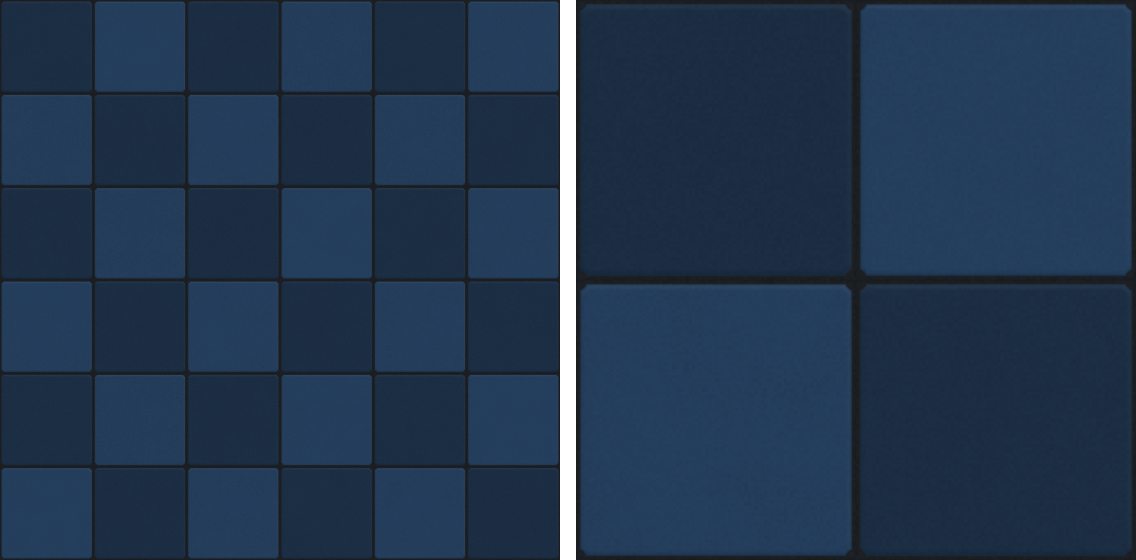
Left, the full canvas; right, a detail of the centre.
Write a WebGL 2 fragment shader that draws this pattern.

```glsl
#version 300 es
precision highp float;
// Checkerboard of dark and mid blue tiles with thin charcoal grout and soft bevels.

uniform vec2 u_resolution;
out vec4 outColor;

const float TILES = 6.0;             // repeats across and down
const float HALF_GAP = 0.015;        // half the grout width, in tiles
const float CORNER_RADIUS = 0.03;
const float NODE_RADIUS = 0.040;     // grout spot where four tiles meet
const float RIM_WIDTH = 0.009;
const float RIM_LIGHT = 0.045;
const float RIM_SHADE = 0.022;
const float TONE_VARIATION = 0.035;  // between tiles
const float MOTTLE = 0.035;          // soft patches within a tile
const float GRAIN = 0.055;           // fine speckle
const float GRAIN_CELLS = 512.0;     // speckles across the canvas
const vec3 DARK_TILE = vec3(0.108, 0.178, 0.262);
const vec3 LIGHT_TILE = vec3(0.138, 0.240, 0.355);
const vec3 GROUT = vec3(0.108, 0.120, 0.134);
const vec3 EDGE = vec3(0.118, 0.150, 0.200);

float hash(vec2 p) {
  vec3 q = fract(vec3(p.xyx) * 0.1031);
  q += dot(q, q.yzx + 33.33);
  return fract((q.x + q.y) * q.z);
}

float valueNoise(vec2 p) {
  vec2 i = floor(p);
  vec2 f = fract(p);
  f = f * f * (3.0 - 2.0 * f);
  float low = mix(hash(i), hash(i + vec2(1.0, 0.0)), f.x);
  float high = mix(hash(i + vec2(0.0, 1.0)), hash(i + 1.0), f.x);
  return mix(low, high, f.y);
}

float fractalNoise(vec2 p) {
  float sum = 0.0;
  float weight = 0.5;
  for (int i = 0; i < 4; i++) {
    sum += weight * valueNoise(p);
    p = p * 2.0 + 17.3;
    weight *= 0.5;
  }
  return sum / 0.9375;
}

float roundedBox(vec2 p, vec2 halfSize, float radius) {
  vec2 q = abs(p) - halfSize + radius;
  return length(max(q, 0.0)) + min(max(q.x, q.y), 0.0) - radius;
}

void main() {
  vec2 uv = gl_FragCoord.xy / u_resolution;
  vec2 grid = uv * TILES;
  vec2 cell = floor(grid);
  vec2 p = fract(grid) - 0.5;
  float pixel = TILES / min(u_resolution.x, u_resolution.y);

  // Tile outline, notched by the grout spots
  float box = roundedBox(p, vec2(0.5 - HALF_GAP), CORNER_RADIUS);
  float node = NODE_RADIUS - length(abs(p) - 0.5);
  float dist = max(box, node);
  float coverage = 1.0 - smoothstep(-0.5 * pixel, 0.5 * pixel, dist);

  // Alternating glaze with slight tone changes and wear
  float isDark = mod(cell.x + cell.y, 2.0);
  vec3 tile = mix(LIGHT_TILE, DARK_TILE, isDark);
  float grain = hash(floor(uv * GRAIN_CELLS)) - 0.5;
  float tone = TONE_VARIATION * (hash(cell + 5.0) - 0.5);
  tone += MOTTLE * (fractalNoise(grid * 5.0) - 0.5);
  tile *= 1.0 + tone + GRAIN * grain;

  // Dark outer edge, then a bevel lit from the upper right
  tile = mix(tile, EDGE, 0.55 * smoothstep(-RIM_WIDTH, 0.0, dist));
  float rim = smoothstep(2.0 * RIM_WIDTH, 0.0, abs(dist + RIM_WIDTH));
  vec2 q = abs(p);
  vec2 side = smoothstep(0.43, 0.49, q) * sign(p);
  float facing = 0.8 * side.y + 0.3 * side.x;
  tile += rim * (max(facing, 0.0) * RIM_LIGHT + min(facing, 0.0) * RIM_SHADE);

  // Grout, a little darker along its centre
  float centre = smoothstep(0.0, HALF_GAP, 0.5 - max(q.x, q.y));
  vec3 grout = GROUT * (0.94 + 0.10 * centre + 2.0 * GRAIN * grain);

  outColor = vec4(mix(grout, tile, coverage), 1.0);
}
```
